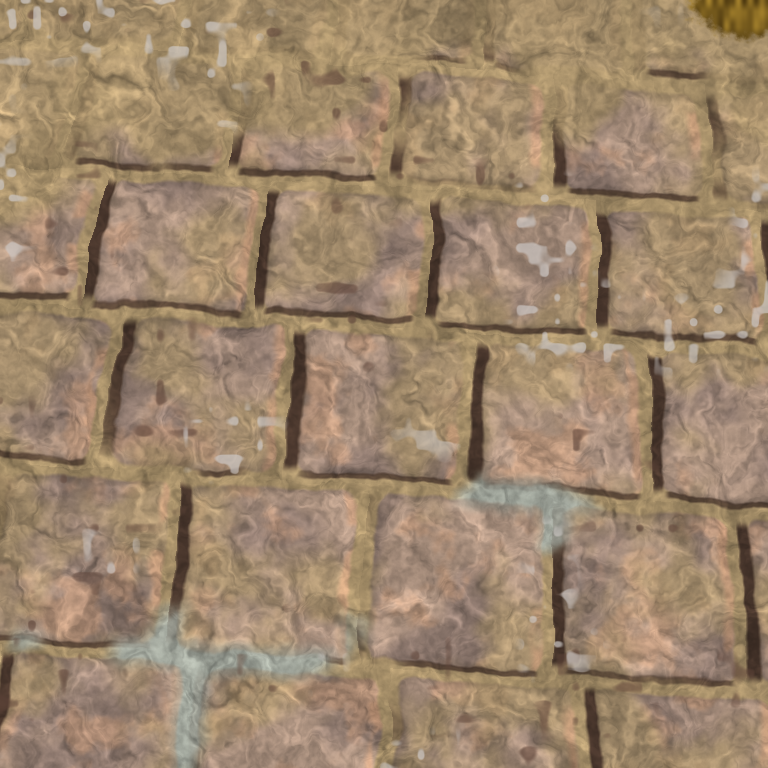
This texture is drawn by a three.js fragment shader. Its source:

```glsl
#define ROW_GROWTH 1.145
#define TOP_ROW 0.0846
#define ROW_SLOPE 0.062
#define JOINT vec2(0.012, 0.009)
#define CORNER 0.016
#define EDGE_WEAR 0.009
#define BRICK vec3(0.66, 0.56, 0.49)
#define BRICK_DARK vec3(0.54, 0.46, 0.42)
#define BRICK_LIT vec3(0.78, 0.60, 0.47)
#define SOIL vec3(0.65, 0.56, 0.41)
#define MORTAR vec3(0.63, 0.65, 0.61)
#define SHADOW vec3(0.25, 0.18, 0.15)

varying vec2 vUv;

float hash(vec2 p) {
  vec3 q = fract(p.xyx * vec3(0.1031, 0.1030, 0.0973));
  q += dot(q, q.yzx + 33.33);
  return fract((q.x + q.y) * q.z);
}

float noise(vec2 p) {
  vec2 i = floor(p), f = fract(p);
  f = f * f * (3.0 - 2.0 * f);
  return mix(mix(hash(i), hash(i + vec2(1.0, 0.0)), f.x),
             mix(hash(i + vec2(0.0, 1.0)), hash(i + 1.0), f.x), f.y);
}

float fbm(vec2 p) {
  float sum = 0.0, amp = 0.533;
  for (int i = 0; i < 4; i++) {
    sum += amp * noise(p);
    p = mat2(1.6, 1.2, -1.2, 1.6) * p + 17.3;
    amp *= 0.5;
  }
  return sum;
}

float roundedBox(vec2 p, vec2 halfSize, float r) {
  vec2 d = abs(p) - halfSize + r;
  return length(max(d, 0.0)) + min(max(d.x, d.y), 0.0) - r;
}

float blob(vec2 p, vec2 center, vec2 size) {
  vec2 d = (p - center) / size;
  return exp(-dot(d, d));
}

void main() {
  vec2 uv = vUv;
  vec2 warp = vec2(fbm(uv * 22.0 + 40.0), fbm(uv * 22.0 + 80.0)) - 0.5;
  vec2 p = uv + warp * EDGE_WEAR * 2.0;

  // Rows grow towards the bottom, columns fan out from a vertical axis
  float depth = 1.0 - p.y - ROW_SLOPE * (p.x - 0.5);
  float row = log(max(1.0 + (depth - TOP_ROW) * 0.913, 0.1)) / log(ROW_GROWTH);
  float rowId = floor(row);
  float width = 0.199 + 0.0137 * row;
  float height = 0.1483 * pow(ROW_GROWTH, row);
  float shift = mod(rowId, 3.0) * 0.27 - 0.1 * step(3.5, rowId);
  float column = (p.x - 0.72) / width - shift;
  vec2 id = vec2(floor(column), rowId) + 50.0;

  // Brick outline, with y pointing down inside the cell
  vec2 cell = vec2(fract(column) - 0.5, fract(row) - 0.5) * vec2(width, height);
  vec2 halfSize = vec2(width, height) * 0.5 - JOINT;
  halfSize -= 0.004 * vec2(hash(id + 3.1), hash(id + 7.7));
  float dist = roundedBox(cell, halfSize, CORNER);
  float brickMask = 1.0 - smoothstep(-0.003, 0.003, dist);

  // Surface relief, lit from the upper right
  vec2 grain = uv * 24.0 + warp * 3.0;
  float relief = fbm(grain) - fbm(grain + vec2(0.22, 0.18));
  float fine = fbm(uv * 110.0) - 0.5;
  float blotch = fbm(uv * 13.0 + id * 5.0);

  // Brick face with dust and a lit right bevel
  vec3 brick = mix(BRICK_DARK, BRICK, smoothstep(0.3, 0.6, blotch));
  brick = mix(brick, BRICK_LIT, 0.5 * smoothstep(0.53, 0.72, fbm(uv * 19.0 + 9.0)));
  brick *= 0.96 + 0.08 * hash(id);
  float dust = smoothstep(0.42, 0.66, fbm(uv * 9.0 + 31.0));
  brick = mix(brick, SOIL, 0.75 * dust);
  float bevel = smoothstep(-0.018, -0.007, cell.x - halfSize.x);
  brick = mix(brick, BRICK_LIT, 0.65 * bevel * smoothstep(0.3, 0.55, noise(uv * 30.0)));
  brick *= 1.0 - 0.15 * smoothstep(-0.012, 0.0, dist) * (1.0 - bevel);

  // Joints: packed soil, patches of pale mortar
  float patches = blob(uv, vec2(0.31, 0.15), vec2(0.18, 0.09))
                + blob(uv, vec2(0.68, 0.34), vec2(0.11, 0.07))
                + blob(uv, vec2(0.22, 0.04), vec2(0.07, 0.10))
                + 0.6 * blob(uv, vec2(0.03, 0.19), vec2(0.05, 0.05));
  float mortar = smoothstep(0.45, 0.8, patches + 0.6 * (fbm(uv * 16.0) - 0.4));
  vec3 joint = mix(SOIL * (0.88 + 0.2 * blotch), MORTAR, mortar);

  // Shadow gaps on the left and under each brick
  float leftGap = smoothstep(-0.016, -0.011, cell.x + halfSize.x)
                * (1.0 - smoothstep(-0.001, 0.004, cell.x + halfSize.x))
                * (1.0 - smoothstep(-0.012, 0.002, abs(cell.y) - halfSize.y));
  leftGap *= smoothstep(0.05, 0.45, hash(id + 11.0) + 0.5 * noise(uv * 18.0) - 0.15);
  float under = cell.y - halfSize.y;
  float lowGap = smoothstep(-0.004, 0.0, under) * (1.0 - smoothstep(0.004, 0.008, under))
               * (1.0 - smoothstep(-0.01, 0.0, abs(cell.x) - halfSize.x));
  lowGap *= smoothstep(0.3, 0.6, noise(uv * 14.0 + 5.0) * 0.6 + hash(id + 19.0) * 0.5);
  float gap = max(leftGap, 0.8 * lowGap) * (1.0 - 0.8 * mortar);

  vec3 color = mix(joint, brick, brickMask);
  color = mix(color, MORTAR, 0.55 * mortar * smoothstep(-0.02, 0.0, dist));
  color = mix(color, SHADOW, 0.92 * gap);

  // Loose soil burying the upper rows
  float cover = fbm(uv * 8.0 + 3.0) + 2.2 * (uv.y - 0.80 - 0.15 * (uv.x - 0.4));
  cover = smoothstep(0.45, 0.66, cover);
  color = mix(color, SOIL * (0.86 + 0.25 * blotch), 0.88 * cover);

  // Grain, pits, pale flecks and dry grass
  color *= 1.0 + 0.85 * relief + 0.22 * fine;
  float pits = smoothstep(0.80, 0.92, noise(uv * 48.0 + 13.0)) * smoothstep(0.5, 0.7, noise(uv * 9.0));
  color = mix(color, SHADOW * 1.5, 0.6 * pits);
  float flecks = smoothstep(0.72, 0.86, noise(uv * 62.0)) * smoothstep(0.62, 0.8, noise(uv * 7.0 + 21.0));
  color = mix(color, vec3(0.80, 0.78, 0.77), 0.7 * flecks);
  float grass = smoothstep(0.35, 0.6, blob(uv, vec2(0.97, 1.0), vec2(0.08, 0.055)) + 0.3 * fine);
  vec3 grassColor = mix(vec3(0.30, 0.22, 0.06), vec3(0.66, 0.52, 0.18), noise(uv * vec2(130.0, 60.0)));
  color = mix(color, grassColor, grass);

  gl_FragColor = vec4(clamp(color, 0.0, 1.0), 1.0);
}
```
